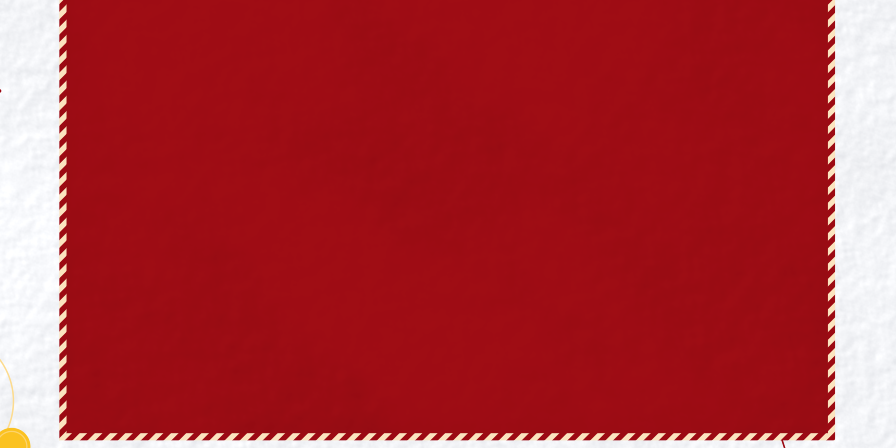
Reproduce this background procedurally as a Shadertoy shader.

```glsl
// A crimson panel with a candy-striped trim lies on embossed white paper.
// Box distances cut panel and trim; value noise lit from one side gives the
// paper grain; a thin gold arc and a coin sit in the lower left corner.

// Canvas units: height is 1, width is 2, origin at the lower left.
const vec3 RED = vec3(0.622, 0.049, 0.078);
const vec3 TRIM_RED = vec3(0.610, 0.040, 0.075);
const vec3 CREAM = vec3(0.985, 0.895, 0.750);
const vec3 PAPER = vec3(0.950, 0.955, 0.967);
const vec3 GOLD = vec3(0.985, 0.760, 0.130);
const vec3 PALE_GOLD = vec3(0.990, 0.860, 0.560);

const vec2 PANEL_MIN = vec2(0.1325, 0.0170);
const vec2 PANEL_MAX = vec2(1.8640, 1.2000);  // runs off the top
const float TRIM_WIDTH = 0.0160;
const float STRIPE_PERIOD = 0.0340;
const float STRIPE_FILL = 0.50;

const vec2 COIN_CENTER = vec2(0.026, 0.003);
const float COIN_RADIUS = 0.042;
const vec2 ARC_CENTER = vec2(-0.125, 0.105);
const float ARC_RADIUS = 0.155;

const float RED_RELIEF = 0.040;
const float PAPER_RELIEF = 0.130;

float hash(vec2 p) {
    vec3 q = fract(p.xyx * 0.1031);
    q += dot(q, q.yzx + 33.33);
    return fract((q.x + q.y) * q.z);
}

float valueNoise(vec2 p) {
    vec2 cell = floor(p), f = fract(p);
    f = f * f * (3.0 - 2.0 * f);
    float low = mix(hash(cell), hash(cell + vec2(1, 0)), f.x);
    float high = mix(hash(cell + vec2(0, 1)), hash(cell + vec2(1, 1)), f.x);
    return mix(low, high, f.y);
}

float fbm(vec2 p) {
    float sum = 0.0, weight = 0.5;
    for (int i = 0; i < 4; i++) {
        sum += weight * valueNoise(p);
        p = mat2(1.6, 1.2, -1.2, 1.6) * p + 7.3;
        weight *= 0.5;
    }
    return sum;
}

// Slope of the noise towards the light at the upper left.
float relief(vec2 p) {
    return fbm(p) - fbm(p + vec2(-0.30, 0.30));
}

float boxDistance(vec2 p, vec2 lo, vec2 hi) {
    vec2 d = abs(p - 0.5 * (lo + hi)) - 0.5 * (hi - lo);
    return length(max(d, 0.0)) + min(max(d.x, d.y), 0.0);
}

float segmentDistance(vec2 p, vec2 a, vec2 b) {
    vec2 pa = p - a, ba = b - a;
    return length(pa - ba * clamp(dot(pa, ba) / dot(ba, ba), 0.0, 1.0));
}

// Smooth coverage of the region where the distance is negative.
float cover(float d) {
    float pixel = 1.0 / iResolution.y;
    return 1.0 - smoothstep(-0.6 * pixel, 0.6 * pixel, d);
}

vec3 paperColor(vec2 p) {
    float shade = 0.035 * (fbm(p * 5.0) - 0.47);
    float glow = 0.022 * exp(-dot(p - vec2(0.02, 0.48), p - vec2(0.02, 0.48)) * 14.0);
    return PAPER + shade + glow + PAPER_RELIEF * relief(p * 42.0) * vec3(1.0, 0.96, 0.88);
}

vec3 panelColor(vec2 p, float d) {
    // Faint diagonal creases gather in soft patches.
    vec2 along = vec2(p.x + p.y, p.x - p.y);
    float patches = smoothstep(0.38, 0.68, fbm(along * vec2(2.6, 1.4) + 3.0));
    float grain = RED_RELIEF * relief(p * 26.0) * mix(0.35, 1.0, patches);
    float edgeShade = 0.025 * exp(d / 0.05);
    return RED * (1.0 - 0.025 * patches - edgeShade) + grain * vec3(1.0, 0.25, 0.25);
}

void mainImage(out vec4 fragColor, in vec2 fragCoord) {
    vec2 p = fragCoord / iResolution.y;
    vec3 color = paperColor(p);

    // Gold arc, coin and its pale inner ring
    float arc = abs(length(p - ARC_CENTER) - ARC_RADIUS) - 0.0017;
    color = mix(color, PALE_GOLD, cover(arc));
    float coin = length(p - COIN_CENTER) - COIN_RADIUS;
    color = mix(color, GOLD, cover(coin));
    color = mix(color, PALE_GOLD, 0.7 * cover(abs(coin + 0.008) - 0.0014));

    // Small red strokes on the paper
    float stroke = segmentDistance(p, vec2(1.745, 0.020), vec2(1.753, -0.005)) - 0.0018;
    stroke = min(stroke, length(p - vec2(-0.001, 0.797)) - 0.004);
    color = mix(color, TRIM_RED, cover(stroke));

    // Striped trim, then the panel inside it
    float outer = boxDistance(p, PANEL_MIN, PANEL_MAX);
    float inner = boxDistance(p, PANEL_MIN + TRIM_WIDTH, PANEL_MAX - TRIM_WIDTH);
    float wave = abs(fract((p.x - p.y) / STRIPE_PERIOD) - 0.5) - 0.5 * STRIPE_FILL;
    vec3 trim = mix(TRIM_RED, CREAM, cover(wave * STRIPE_PERIOD * 0.7071));
    color = mix(color, trim, cover(outer));
    color = mix(color, panelColor(p, inner), cover(inner));

    fragColor = vec4(clamp(color, 0.0, 1.0), 1.0);
}
```
